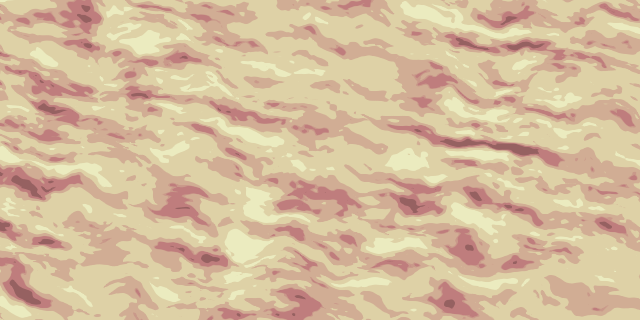
A Shadertoy shader for this texture:

```glsl
// Streaky sandstone in flat tones: cream and tan drifts with thin rose veins.
// Stretched, warped gradient noise is scaled to unit deviation and then
// cut into colour bands at levels that set the share of each tone.

float hash(vec2 p) {
    return fract(sin(dot(p, vec2(127.1, 311.7))) * 43758.5453);
}

// Dot product of a random unit gradient with the offset from its corner
float corner(vec2 cell, vec2 offset) {
    float angle = 6.2832 * hash(cell);
    return dot(vec2(cos(angle), sin(angle)), offset);
}

float gradientNoise(vec2 p) {
    vec2 i = floor(p), f = fract(p);
    vec2 s = f * f * (3.0 - 2.0 * f);
    vec2 e = vec2(1.0, 0.0);
    float low = mix(corner(i, f), corner(i + e.xy, f - e.xy), s.x);
    float high = mix(corner(i + e.yx, f - e.yx), corner(i + e.xx, f - e.xx), s.x);
    return mix(low, high, s.y);
}

// Octaves lose their stretch as they get finer; result has deviation near 1
float streaks(vec2 p) {
    float sum = 0.0, amplitude = 1.0;
    for (int k = 0; k < 4; k++) {
        sum += amplitude * gradientNoise(p);
        p = p * vec2(2.1, 1.6) + vec2(17.3, 41.9);
        amplitude *= 0.6;
    }
    return sum / 0.262;
}

// Strength of the stone: low is dark vein, high is pale highlight
float strata(vec2 p) {
    // Bend the layers, then curl them at finer scales
    p.y += 0.06 * gradientNoise(p * 3.1 + 5.7);
    p += 0.035 * vec2(gradientNoise(p * 8.0 + 31.4), gradientNoise(p * 8.0 + 73.2));
    p += 0.014 * vec2(gradientNoise(p * 19.0 + 12.8), gradientNoise(p * 19.0 + 54.6));

    // Tilt the grain downwards to the right
    float tilt = 0.2;
    vec2 grain = mat2(cos(tilt), sin(tilt), -sin(tilt), cos(tilt)) * p;
    float level = streaks(grain * vec2(4.4, 18.0) + vec2(8.4, 23.6));

    // Calm and busy regions
    float activity = 1.0 + 0.9 * gradientNoise(p * 2.6 + 91.5);
    return 0.3 + (level - 0.3) * activity;
}

// Lay a flat tone over everything above the given level
vec3 band(vec3 below, vec3 tone, float level, float edge, float blur) {
    return mix(below, tone, smoothstep(edge - blur, edge + blur, level));
}

void mainImage(out vec4 fragColor, in vec2 fragCoord) {
    vec2 p = fragCoord / iResolution.y;
    float level = strata(p);
    float blur = 0.5 * fwidth(level) + 0.0001;

    vec3 color = vec3(0.59, 0.38, 0.38);                             // vein core
    color = band(color, vec3(0.75, 0.49, 0.49), level, -2.50, blur); // rose vein
    color = band(color, vec3(0.79, 0.60, 0.54), level, -1.44, blur); // vein rim
    color = band(color, vec3(0.82, 0.68, 0.58), level, -1.29, blur); // tan drift
    color = band(color, vec3(0.87, 0.82, 0.65), level, -0.17, blur); // cream ground
    color = band(color, vec3(0.92, 0.92, 0.75), level, 1.55, blur);  // pale highlight
    fragColor = vec4(color, 1.0);
}
```
